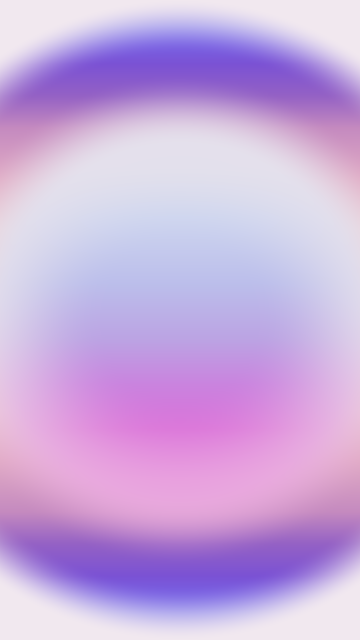
This background is drawn by a Shadertoy shader. Its source:

```glsl
// Soft violet ring around a blurred disk that fades from pale blue to magenta.

// Lengths are fractions of the canvas height, measured from the centre.
const vec2 RING_OUTER = vec2(0.415, 0.502);  // fade to the backdrop
const vec2 RING_INNER = vec2(0.272, 0.385);  // fade to the interior
const vec2 DISK_EDGE  = vec2(0.12, 0.34);    // fade of the central disk
const vec2 HAZE_SPAN  = vec2(-0.28, 0.04);   // heights of the pink haze

const vec3 BACKDROP   = vec3(0.945, 0.910, 0.937);
const vec3 HAZE_PINK  = vec3(0.915, 0.680, 0.870);
const vec3 HAZE_LILAC = vec3(0.898, 0.880, 0.925);

// Colour stops: rgb, then the position in ascending order.
const int STOPS = 7;
const vec4 RING_STOPS[STOPS] = vec4[STOPS](
    vec4(0.93, 0.80, 0.82, 0.14),
    vec4(0.88, 0.67, 0.77, 0.22),
    vec4(0.77, 0.54, 0.75, 0.30),
    vec4(0.58, 0.38, 0.77, 0.35),
    vec4(0.48, 0.32, 0.83, 0.40),
    vec4(0.47, 0.38, 0.89, 0.43),
    vec4(0.48, 0.46, 0.93, 0.46));
const vec4 DISK_STOPS[STOPS] = vec4[STOPS](
    vec4(0.900, 0.530, 0.870, -0.25),
    vec4(0.855, 0.435, 0.850, -0.17),
    vec4(0.790, 0.515, 0.872, -0.10),
    vec4(0.735, 0.640, 0.890, -0.03),
    vec4(0.735, 0.745, 0.920,  0.057),
    vec4(0.805, 0.835, 0.937,  0.16),
    vec4(0.880, 0.880, 0.925,  0.24));

// Piecewise linear colour ramp
vec3 ramp(vec4 stops[STOPS], float position) {
    vec3 color = stops[0].rgb;
    for (int i = 1; i < STOPS; i++) {
        float span = stops[i].a - stops[i - 1].a;
        float t = clamp((position - stops[i - 1].a) / span, 0.0, 1.0);
        color = mix(color, stops[i].rgb, t);
    }
    return color;
}

void mainImage(out vec4 fragColor, in vec2 fragCoord) {
    vec2 p = (fragCoord - 0.5 * iResolution.xy) / iResolution.y;
    float radius = length(p);

    // Haze and central disk
    vec3 color = mix(HAZE_PINK, HAZE_LILAC, smoothstep(HAZE_SPAN.x, HAZE_SPAN.y, p.y));
    float disk = 1.0 - smoothstep(DISK_EDGE.x, DISK_EDGE.y, radius);
    color = mix(color, ramp(DISK_STOPS, p.y), disk);

    // Ring, tinted by its distance from the horizontal axis
    float ring = smoothstep(RING_INNER.x, RING_INNER.y, radius);
    color = mix(color, ramp(RING_STOPS, abs(p.y)), ring);

    // Backdrop outside the ring
    float outside = smoothstep(RING_OUTER.x, RING_OUTER.y, radius);
    fragColor = vec4(mix(color, BACKDROP, outside), 1.0);
}
```
